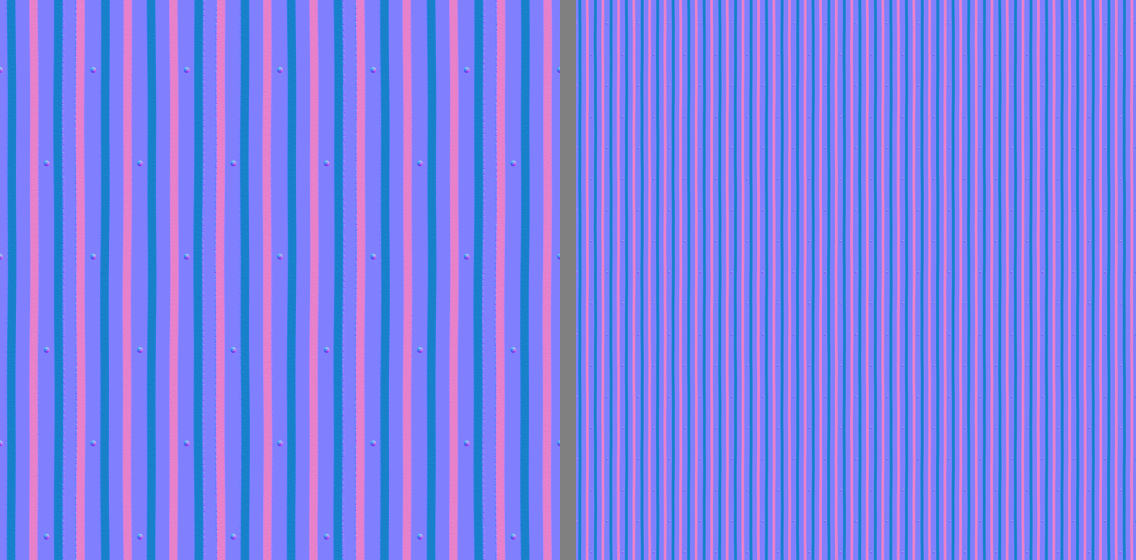
Left: one tile. Right: repeated 3 by 3.
Reproduce this texture map procedurally as a WebGL 2 fragment shader.

```glsl
#version 300 es
precision highp float;
// Tangent-space normal map of corrugated sheet metal: twelve raised ribs,
// staggered rivets, chipped crest edges and fine cellular grain on the slopes.
// Rib slopes are analytic; the small relief is differentiated numerically.

uniform vec2 u_resolution;
out vec4 outColor;

const float RIBS = 12.0;
const float TAU = 6.2831853;

float hash(vec2 p) {
    vec3 a = fract(p.xyx * vec3(0.1031, 0.1030, 0.0973));
    a += dot(a, a.yzx + 33.33);
    return fract((a.x + a.y) * a.z);
}

// Distance to the nearest scattered point, wrapping after size cells
float cellular(vec2 p, float size) {
    vec2 cell = floor(p);
    float nearest = 2.0;
    for (int j = -1; j <= 1; j++)
        for (int i = -1; i <= 1; i++) {
            vec2 c = cell + vec2(i, j);
            vec2 id = mod(c, size);
            vec2 point = c + vec2(hash(id), hash(id + 37.0));
            nearest = min(nearest, distance(p, point));
        }
    return nearest;
}

// Signed rib slope: -1 on the left flank, +1 on the right flank
float ribSlope(float x) {
    float left = smoothstep(0.14, 0.185, x) - smoothstep(0.32, 0.355, x);
    float right = smoothstep(0.62, 0.665, x) - smoothstep(0.785, 0.835, x);
    return right - left;
}

// Broken raised line along one edge, made of dashes of random length
float chippedEdge(vec2 q, float edge, float column, float wear) {
    float along = q.y * 8.0 + hash(vec2(column, edge * 50.0));
    vec2 id = vec2(mod(floor(along), RIBS * 8.0), column + edge * 90.0);
    float t = fract(along);
    float reach = 0.55 + 0.4 * hash(id);
    float dash = smoothstep(0.0, 0.12, t) * (1.0 - smoothstep(reach - 0.12, reach, t));
    float shift = 0.012 * (hash(id + 11.0) - 0.5) + 0.008 * (t - 0.5);
    float d = (q.x - edge - shift) / 0.017;
    return wear * dash * step(hash(id + 23.0), 0.45 + 0.5 * wear) * exp(-d * d);
}

// Rivets stand on alternate valleys, staggered by half their spacing
float rivet(vec2 q) {
    float column = floor(q.x + 0.5);
    float row = 2.5 - 2.0 * mod(column, 2.0);
    vec2 d = vec2(q.x - column, mod(q.y - row + 2.0, 4.0) - 2.0);
    return 0.026 * (1.0 - smoothstep(0.02, 0.068, length(d)));
}

// Slow sideways waver of each rib
float waver(float y, float column) {
    float phase = TAU * hash(vec2(column, 5.0));
    float turn = TAU * y / RIBS;
    return 0.009 * sin(turn + phase) + 0.005 * sin(3.0 * turn + phase * 2.0);
}

float relief(vec2 q) {
    float column = mod(floor(q.x), RIBS);
    vec2 local = vec2(fract(q.x) + waver(q.y, column), q.y);
    // Every third rib is a lap joint with heavily chipped crest edges
    float lap = mod(column, 3.0) == 1.0 ? 1.0 : 0.0;
    float worn = 0.4 * hash(vec2(column, 71.0));
    float chips = chippedEdge(local, 0.365, column, lap)
                + chippedEdge(local, 0.632, column, lap)
                + chippedEdge(local, 0.145, column, worn * (1.0 - lap))
                + chippedEdge(local, 0.825, column, worn);
    float grain = cellular(q * 18.0, RIBS * 18.0) * abs(ribSlope(local.x));
    return rivet(q) + 0.0055 * chips + 0.0035 * grain;
}

void main() {
    vec2 q = gl_FragCoord.xy / u_resolution * RIBS;
    float column = mod(floor(q.x), RIBS);
    float slope = ribSlope(fract(q.x) + waver(q.y, column));

    // Central differences of the small relief
    vec2 e = vec2(max(0.008, 0.4 * RIBS / u_resolution.x), 0.0);
    vec2 gradient = vec2(relief(q + e.xy) - relief(q - e.xy),
                         relief(q + e.yx) - relief(q - e.yx)) / (2.0 * e.x);

    // Combine flank tilt with relief and encode the unit normal
    vec3 normal = normalize(vec3(1.4 * slope - gradient.x, 0.02 * abs(slope) - gradient.y, 1.0));
    outColor = vec4(0.5 + 0.5 * normal, 1.0);
}
```
